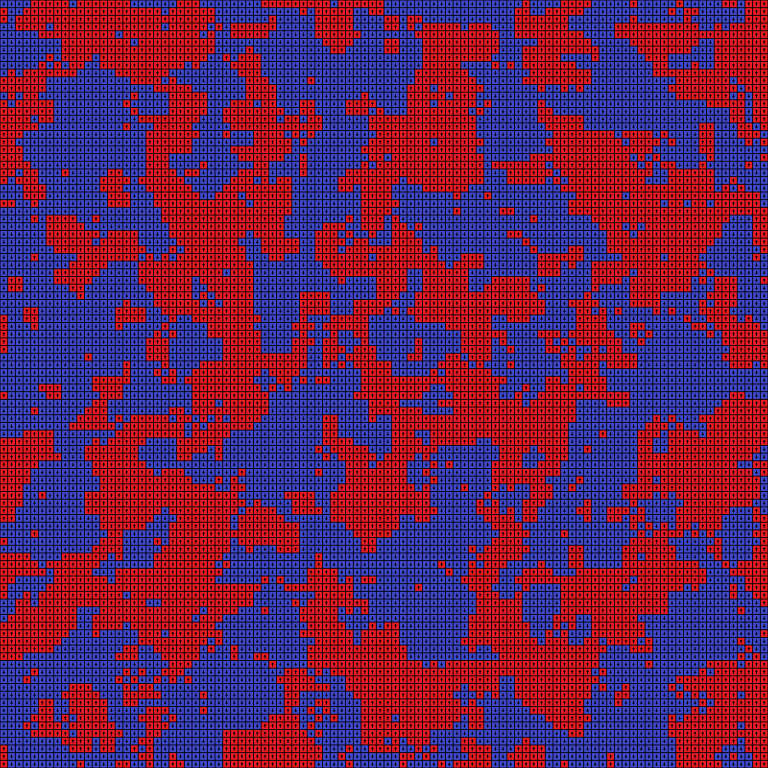
This pattern is drawn by a Shadertoy shader. Its source:

```glsl
// Lattice of magnetic spins: red cells with up arrows, blue cells with down arrows, in ragged domains.

float hash(vec2 p) {
    vec3 q = fract(p.xyx * vec3(0.1031, 0.1030, 0.0973));
    q += dot(q, q.yzx + 33.33);
    return fract((q.x + q.y) * q.z);
}

// Dot product of a random unit gradient at a lattice corner with the offset to it
float cornerSlope(vec2 corner, vec2 offset) {
    float angle = 6.2832 * hash(corner + 57.0);
    return dot(vec2(cos(angle), sin(angle)), offset);
}

float gradientNoise(vec2 p) {
    vec2 i = floor(p), f = p - i;
    vec2 u = f * f * f * (f * (f * 6.0 - 15.0) + 10.0);
    vec2 e = vec2(1.0, 0.0);
    return mix(mix(cornerSlope(i, f), cornerSlope(i + e.xy, f - e.xy), u.x),
               mix(cornerSlope(i + e.yx, f - e.yx), cornerSlope(i + e.xx, f - e.xx), u.x), u.y);
}

// Unsettled spin: broad and fine domains plus thermal jitter
float rawSpin(vec2 cell) {
    vec2 turned = mat2(0.8, 0.6, -0.6, 0.8) * cell;
    float field = gradientNoise(turned / 11.3 + 40.0)
                + 0.85 * gradientNoise(turned.yx / 4.7 + 90.0)
                + 0.75 * (hash(cell + 11.0) - 0.5);
    return field > 0.0 ? 1.0 : -1.0;
}

// Each spin follows the majority of itself and its four neighbours; a few flip at random
float settledSpin(vec2 cell) {
    float sum = rawSpin(cell);
    for (int k = 0; k < 4; k++) {
        float side = k < 2 ? 1.0 : -1.0;
        sum += rawSpin(cell + (k % 2 == 0 ? vec2(side, 0.0) : vec2(0.0, side)));
    }
    return sign(sum) * (hash(cell + 203.0) < 0.015 ? -1.0 : 1.0);
}

// Signed distance to an upright arrow in a unit cell centred on zero
float arrowDistance(vec2 p) {
    float x = abs(p.x);
    float head = max(0.8 * x + 0.6 * p.y - 0.16, -p.y);
    float shaft = max(x - 0.06, abs(p.y + 0.12) - 0.14);
    return min(head, shaft);
}

void mainImage(out vec4 fragColor, in vec2 fragCoord) {
    // One hundred cells across the canvas
    float pixel = 100.0 / min(iResolution.x, iResolution.y);
    vec2 p = fragCoord * pixel;
    float spin = settledSpin(floor(p));

    // Black grid and arrow, averaged over the pixel area
    float ink = 0.0;
    for (int k = 0; k < 16; k++) {
        vec2 shift = (vec2(k % 4, k / 4) - 1.5) / 4.0;
        vec2 q = fract(p + shift * pixel) - 0.5;
        float grid = 0.44 - max(abs(q.x), abs(q.y));
        float d = min(grid, arrowDistance(vec2(q.x, q.y * spin)));
        ink += clamp(0.5 - d / (0.25 * pixel), 0.0, 1.0) / 16.0;
    }

    vec3 upRed = vec3(0.93, 0.11, 0.14);
    vec3 downBlue = vec3(0.25, 0.29, 0.81);
    vec3 color = spin > 0.0 ? upRed : downBlue;
    fragColor = vec4(color * (1.0 - ink), 1.0);
}
```
